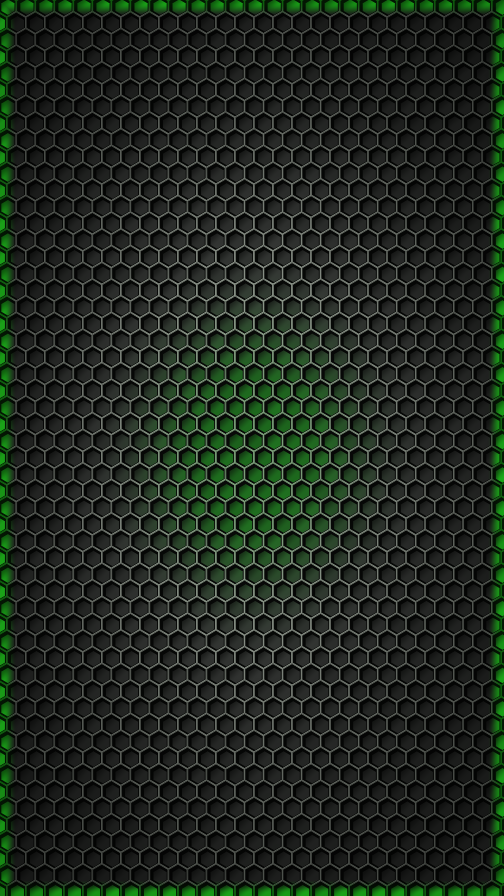
Reproduce this pattern procedurally as a Shadertoy shader.

```glsl
// Dark honeycomb grille with recessed faces, a green core glow and a green lit frame.

// Lengths are fractions of the canvas width, or of one cell where noted.
const float COLUMNS = 26.5;                      // cells across the canvas
const float ROW_STRETCH = 1.0144;                // height of a cell against a regular one
const vec2 GRID_ORIGIN = vec2(0.504, 0.904);     // centre of one cell
const float LINE_HALF = 0.046;                   // cell units
const float FACE_RADIUS = 0.345;                 // cell units
const vec2 FACE_SHIFT = vec2(0.06, -0.06);       // cell units, away from the light
const vec2 LIGHT_SPREAD = vec2(0.42, 0.70);
const float LIGHT_FLOOR = 0.33;
const vec2 GLOW_CENTRE = vec2(0.505, 0.875);
const vec2 GLOW_SPREAD = vec2(0.21, 0.26);
const float FRAME_INNER = 0.032;
const float FRAME_OUTER = 0.006;
const float CELL_VARIATION = 0.16;

const vec3 HOLE_COLOR = vec3(0.030, 0.036, 0.030);
const vec3 FACE_COLOR = vec3(0.235, 0.245, 0.235);
const vec3 LINE_COLOR = vec3(0.57, 0.60, 0.56);
const vec3 GLOW_COLOR = vec3(0.11, 0.42, 0.11);
const vec3 FRAME_COLOR = vec3(0.11, 0.68, 0.10);

const vec2 HEX_STEP = vec2(1.0, 1.7320508);

float hash(vec2 p) {
    return fract(sin(dot(p, vec2(127.1, 311.7))) * 4375.85);
}

// Distance measure of a pointy-top hexagon; 0.5 on the edge of a unit cell.
float hexRadius(vec2 p) {
    p = abs(p);
    return max(p.x, dot(p, vec2(0.5, 0.8660254)));
}

// Offset from the nearest cell centre, among two interleaved rectangular grids.
vec2 hexLocal(vec2 p) {
    vec2 a = p - HEX_STEP * round(p / HEX_STEP);
    vec2 q = p - 0.5 * HEX_STEP;
    vec2 b = q - HEX_STEP * round(q / HEX_STEP);
    return dot(a, a) < dot(b, b) ? a : b;
}

float falloff(vec2 offset, vec2 spread) {
    vec2 d = offset / spread;
    return exp(-dot(d, d));
}

void mainImage(out vec4 fragColor, in vec2 fragCoord) {
    vec2 uv = fragCoord / iResolution.x;
    float height = iResolution.y / iResolution.x;
    float aa = COLUMNS / iResolution.x;

    // Cell geometry
    vec2 grid = (uv - GRID_ORIGIN) * COLUMNS / vec2(1.0, ROW_STRETCH);
    vec2 local = hexLocal(grid);
    vec2 cell = round((grid - local) * 2.0 / HEX_STEP);
    float edge = 0.5 - hexRadius(local);
    float line = 1.0 - smoothstep(LINE_HALF - 0.5 * aa, LINE_HALF + 0.5 * aa, edge);
    float faceEdge = hexRadius(local - FACE_SHIFT) - FACE_RADIUS;
    float face = 1.0 - smoothstep(-0.6 * aa, 0.6 * aa, faceEdge);

    // Faces brighten away from the upper-left shadow
    float slope = dot(local, vec2(0.7, -0.7));
    float shade = smoothstep(-0.36, 0.20, slope);
    float vary = 1.0 + CELL_VARIATION * (hash(cell) - 0.5);
    face *= mix(0.45, 1.0, shade) * vary;

    // Broad grey light and green core
    float light = falloff(uv - vec2(0.5, 0.5 * height), LIGHT_SPREAD);
    float level = mix(LIGHT_FLOOR, 1.0, light);
    float glow = smoothstep(0.06, 0.85, falloff(uv - GLOW_CENTRE, GLOW_SPREAD));
    vec3 faceTint = mix(FACE_COLOR * level, GLOW_COLOR, 0.95 * glow);
    vec3 lineTint = LINE_COLOR * level * mix(0.85, 1.1, shade);
    lineTint *= mix(vec3(1.0), vec3(0.78, 0.95, 0.78), glow);

    vec3 color = HOLE_COLOR * level;
    color = mix(color, faceTint, face);
    color = mix(color, lineTint, line);

    // Lit frame along the canvas edges
    vec2 border = min(uv, vec2(1.0, height) - uv);
    float frame = 1.0 - smoothstep(FRAME_OUTER, FRAME_INNER, min(border.x, border.y));
    float frameRelief = mix(0.14 + 0.86 * face, 0.6, line);
    float frameLevel = 0.7 + 0.3 * light / (light + 0.1);
    color = mix(color, FRAME_COLOR * frameRelief * frameLevel, frame);

    fragColor = vec4(clamp(color, 0.0, 1.0), 1.0);
}
```
